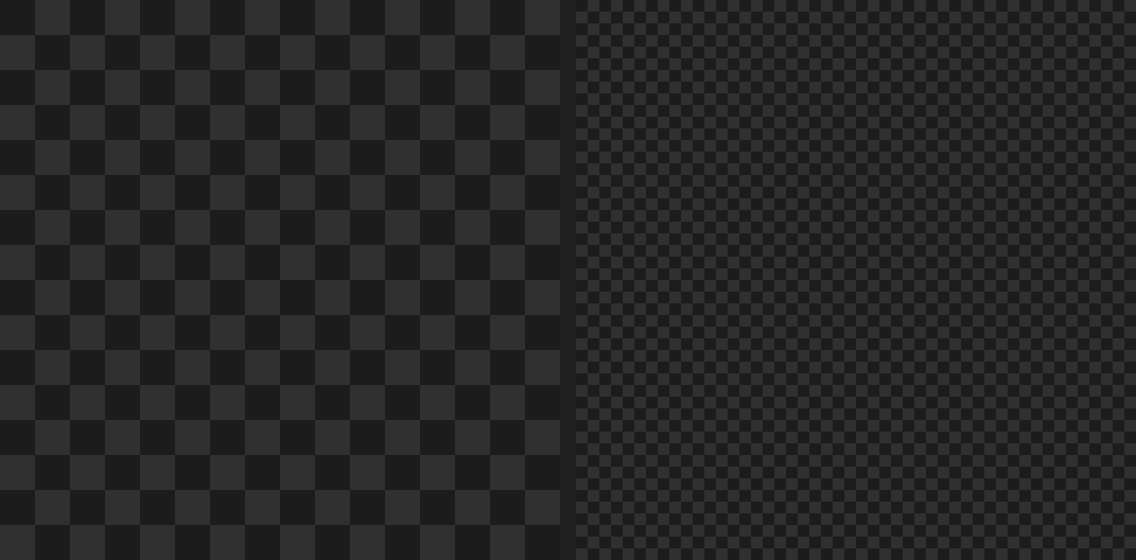
Left: one tile. Right: repeated 3 by 3.
A Shadertoy shader for this pattern:

```glsl
// A flat two-tone checkerboard of dark grey squares, 16 across and 16 down.
// Each axis is an antialiased square wave; the sign of their product picks
// the tone. The even cell count makes opposite edges join without a seam.

const float CELLS = 16.0;
const vec3 DARK_GREY = vec3(0.11);
const vec3 LIGHT_GREY = vec3(0.188);

// Signed distance to the nearest cell border, positive in even cells
vec2 borderDistance(vec2 p) {
    return abs(mod(p - 0.5, 2.0) - 1.0) - 0.5;
}

// Checker value from -1 to 1, with borders blended over one pixel
float checker(vec2 p, vec2 pixelSize) {
    vec2 wave = clamp(2.0 * borderDistance(p) / pixelSize, -1.0, 1.0);
    return wave.x * wave.y;
}

void mainImage(out vec4 fragColor, in vec2 fragCoord) {
    // Canvas position and pixel size, both in cells
    vec2 pixelSize = CELLS / iResolution.xy;
    vec2 p = fragCoord * pixelSize;

    // The lower left cell is light
    float lightness = 0.5 + 0.5 * checker(p, pixelSize);
    fragColor = vec4(mix(DARK_GREY, LIGHT_GREY, lightness), 1.0);
}
```
